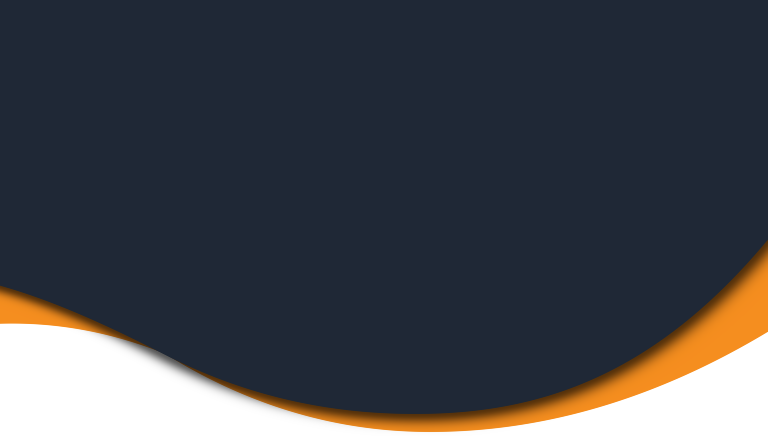
Write a Shadertoy shader that draws this background.

```glsl
// Dark navy field over a white ground, with an orange ribbon between two waves.
// Each wave is three cubic arcs giving height over x; the navy sheet
// casts a soft shadow whose falloff follows the distance to its edge.

// Cubic arc from point a to point b with the given end slopes.
float arc(float x, vec2 a, vec2 b, float slopeA, float slopeB) {
    float w = b.x - a.x;
    float t = (x - a.x) / w;
    float s = 1.0 - t;
    return a.y * s * s * (1.0 + 2.0 * t) + b.y * t * t * (3.0 - 2.0 * t)
         + w * t * s * (slopeA * s - slopeB * t);
}

// Lower edge of the navy sheet.
float navyEdge(float x) {
    vec2 bend = vec2(0.2148, 0.1055), trough = vec2(0.5404, 0.0286);
    if (x < bend.x) return arc(x, vec2(0.0, 0.1953), bend, -0.28, -0.51);
    if (x < trough.x) return arc(x, bend, trough, -0.51, 0.0);
    return arc(x, trough, vec2(1.0, 0.2552), 0.0, 1.2);
}

// Lower edge of the orange ribbon.
float ribbonEdge(float x) {
    vec2 bend = vec2(0.2148, 0.1068), trough = vec2(0.56, 0.0052);
    if (x < bend.x) return arc(x, vec2(0.0, 0.1458), bend, 0.03, -0.4);
    if (x < trough.x) return arc(x, bend, trough, -0.62, 0.0);
    return arc(x, trough, vec2(1.0, 0.1354), 0.0, 0.6);
}

// Turns a vertical gap into an approximate distance to a sloped edge.
float edgeDistance(float gap, float slope) {
    return gap / sqrt(1.0 + slope * slope);
}

void mainImage(out vec4 fragColor, in vec2 fragCoord) {
    // The canvas is one unit wide.
    vec2 p = fragCoord / iResolution.xy * vec2(1.0, 290.0 / 512.0);
    float halfPixel = 0.6 / iResolution.x;
    float e = 0.001;

    float navySlope = (navyEdge(p.x + e) - navyEdge(p.x - e)) / (2.0 * e);
    float ribbonSlope = (ribbonEdge(p.x + e) - ribbonEdge(p.x - e)) / (2.0 * e);
    float navy = edgeDistance(p.y - navyEdge(p.x), navySlope);
    float ribbon = edgeDistance(p.y - ribbonEdge(p.x), ribbonSlope);

    // White ground and orange ribbon.
    vec3 color = mix(vec3(1.0), vec3(0.96, 0.555, 0.12),
                     smoothstep(-halfPixel, halfPixel, ribbon));

    // Soft shadow, a little wider toward the right.
    float reach = min(navy, 0.0) / mix(0.010, 0.015, p.x);
    color *= 1.0 - 0.65 * exp(-reach * reach);

    // Navy sheet on top.
    color = mix(color, vec3(0.12, 0.157, 0.21),
                smoothstep(-halfPixel, halfPixel, navy));
    fragColor = vec4(color, 1.0);
}
```
